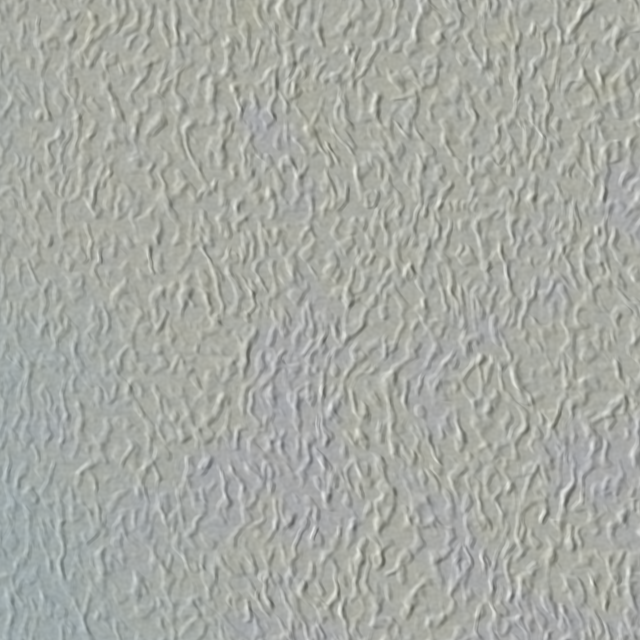
This texture is drawn by a three.js fragment shader. Its source:

```glsl
#define RIDGE_FREQ vec2(40.0, 16.0)
#define LUMP_FREQ vec2(66.0, 36.0)
#define RIDGE_WIDTH 0.23
#define LIGHT_STEP vec2(-0.0058, 0.0026)
#define RELIEF 0.128
#define SHADOW_GAIN 1.22
#define GRAIN 0.042
#define WARM vec3(0.664, 0.671, 0.638)
#define COOL vec3(0.620, 0.662, 0.664)
#define LAVENDER vec3(0.652, 0.657, 0.672)
#define YELLOW vec3(0.665, 0.665, 0.580)

varying vec2 vUv;

float hash(vec2 p) {
  return fract(sin(dot(p, vec2(127.1, 311.7))) * 43758.5);
}

// Contribution of one lattice corner to the gradient noise
float corner(vec2 cell, vec2 offset) {
  float angle = 6.2832 * hash(cell);
  return dot(vec2(cos(angle), sin(angle)), offset);
}

float noise(vec2 p) {
  vec2 i = floor(p);
  vec2 f = p - i;
  vec2 u = f * f * f * (f * (f * 6.0 - 15.0) + 10.0);
  vec2 e = vec2(1.0, 0.0);
  float bottom = mix(corner(i, f), corner(i + e.xy, f - e.xy), u.x);
  float top = mix(corner(i + e.yx, f - e.yx), corner(i + e.xx, f - e.xx), u.x);
  return mix(bottom, top, u.y);
}

// Plaster height: broken, mostly upright ridges with chunky lumps between
float plasterHeight(vec2 p) {
  vec2 q = p;
  q.x += 0.034 * noise(p * 5.0 + 3.7) + 0.009 * noise(p * 19.0 + 8.1);
  q.y += 0.012 * noise(p * 13.0 + 21.3);
  // Ragged edges
  q.x += 0.0045 * noise(p * 58.0 + 73.0);

  float line = abs(noise(q * RIDGE_FREQ));
  float ridge = 1.0 - smoothstep(0.0, RIDGE_WIDTH, line);
  float gaps = smoothstep(-0.10, 0.16, noise(q * vec2(36.0, 29.0) + 47.0));
  float lump = smoothstep(0.0, 0.40, noise(q * LUMP_FREQ + 91.0));
  return ridge * gaps + 0.85 * lump;
}

// Slow drift from warm paint to cool light at the lower left
vec3 wallColor(vec2 p) {
  float drift = 0.2 * noise(p * 4.0 + 12.0);
  float cool = smoothstep(0.55, 0.0, p.x + 0.5 * p.y + drift);
  float patches = noise(p * 5.5 + 33.0) + 0.5 * noise(p * 13.0 + 58.0);
  float lavender = smoothstep(-0.1, 0.45, patches + 0.2 - 0.6 * p.y);
  float yellow = smoothstep(0.1, 0.5, noise(p * 9.0 + 64.0)) * smoothstep(0.6, 1.0, p.y);
  vec3 color = mix(WARM, LAVENDER, 0.75 * lavender);
  color = mix(color, YELLOW, 0.4 * yellow);
  return mix(color, COOL, cool);
}

void main() {
  // Slope towards the light at the upper left, with deeper shadows
  float slope = plasterHeight(vUv - 0.5 * LIGHT_STEP) - plasterHeight(vUv + 0.5 * LIGHT_STEP);
  slope = max(slope, 0.0) + SHADOW_GAIN * min(slope, 0.0);
  float strength = RELIEF * mix(0.55, 1.0, smoothstep(0.0, 0.55, vUv.x + 0.2 * vUv.y));

  // Soft surface grain and faint blotches of colour
  float grain = GRAIN * (noise(vUv * 140.0) + 0.8 * noise(vUv * 75.0 + 5.0));
  float blotch = noise(vUv * 26.0 + 17.0);
  vec3 tint = 0.016 * blotch * vec3(0.6, 0.2, -1.0);

  gl_FragColor = vec4(wallColor(vUv) + strength * slope + grain + tint, 1.0);
}
```
